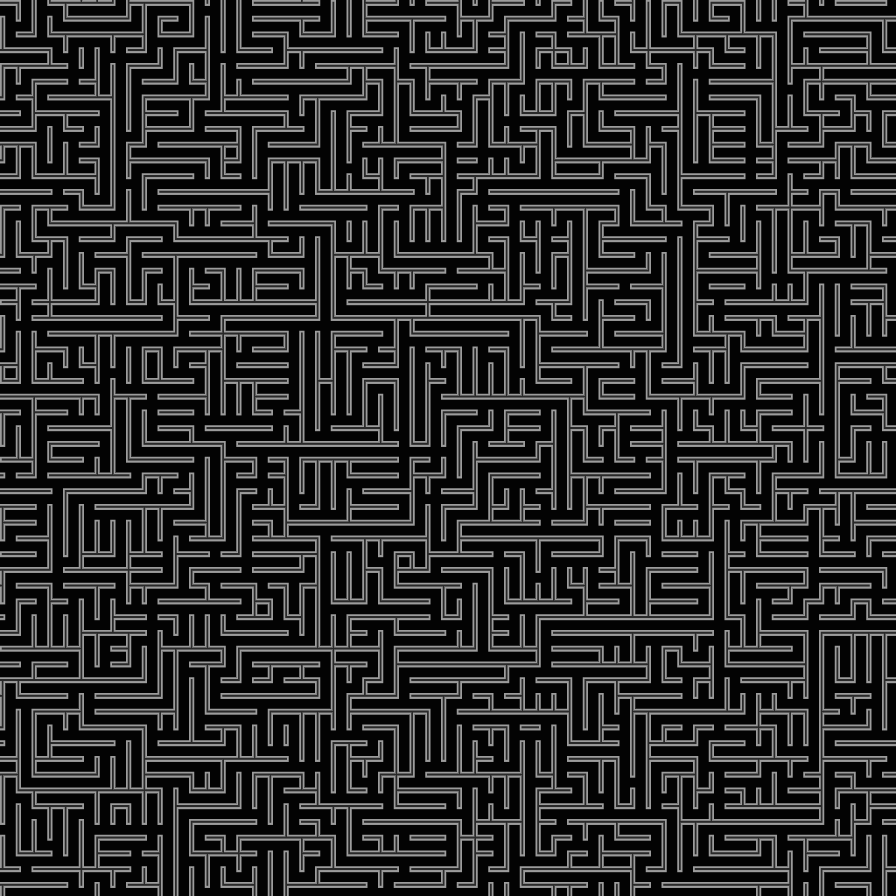
Write a WebGL 1 fragment shader that draws this pattern.

```glsl
precision highp float;
// Dense maze of thin grey outlined walls on black, grown on a square lattice.
uniform vec2 u_resolution;

const float UNITS = 512.0;  // canvas side in drawing units
const float PITCH = 9.0;    // lattice spacing in drawing units

float hash(vec2 p) {
  return fract(sin(dot(p, vec2(127.1, 311.7))) * 43758.547);
}

float cornerSlope(vec2 corner, vec2 p) {
  float angle = 6.2832 * hash(corner + 17.3);
  return dot(vec2(cos(angle), sin(angle)), p - corner);
}

float gradientNoise(vec2 p) {
  vec2 i = floor(p);
  vec2 f = p - i;
  vec2 s = f * f * f * (f * (f * 6.0 - 15.0) + 10.0);
  vec2 e = vec2(1.0, 0.0);
  return mix(mix(cornerSlope(i, p), cornerSlope(i + e.xy, p), s.x),
             mix(cornerSlope(i + e.yx, p), cornerSlope(i + e.xx, p), s.x), s.y);
}

// Direction in which a lattice node grows its wall; runs share one direction.
vec2 growth(vec2 node) {
  float lean = gradientNoise(node * vec2(0.31, 0.37) + 5.2);
  lean += 0.5 * (hash(node + 3.7) - 0.5);
  bool across = lean > -0.03;
  vec2 axis = across ? vec2(1.0, 0.0) : vec2(0.0, 1.0);
  float along = dot(node, axis);
  float lane = dot(node, axis.yx);
  float run = floor((along + 9.0 * hash(vec2(lane, 41.0))) / (across ? 6.0 : 4.0));
  return axis * (hash(vec2(run + 71.0 * axis.x, lane + 0.5)) < 0.5 ? -1.0 : 1.0);
}

// Share of a pixel of size w around p covered by the box from lo to hi.
float boxCoverage(vec2 p, vec2 lo, vec2 hi, vec2 w) {
  vec2 c = clamp((min(hi, p + 0.5 * w) - max(lo, p - 0.5 * w)) / w, 0.0, 1.0);
  return c.x * c.y;
}

void main() {
  vec2 w = UNITS / u_resolution;
  vec2 p = gl_FragCoord.xy * w - vec2(1.5, 6.3);
  vec2 node = floor(p / PITCH + 0.5);
  p -= node * PITCH;

  // Join the wall arms that meet at the nearest node.
  vec2 own = growth(node);
  float wall = 0.0;
  float core = 0.0;
  for (int i = 0; i < 4; i++) {
    float k = float(i) * 2.0;
    vec2 dir = i < 2 ? vec2(k - 1.0, 0.0) : vec2(0.0, k - 5.0);
    if (own == dir || growth(node + dir) == -dir) {
      vec2 back = min(dir, 0.0) * PITCH;
      vec2 ahead = max(dir, 0.0) * PITCH;
      wall = max(wall, boxCoverage(p, back - vec2(1.5, 1.7), ahead + vec2(1.5, 1.7), w));
      core = max(core, boxCoverage(p, back - vec2(0.5, 0.48), ahead + vec2(0.5, 0.7), w));
    }
  }

  // Grey outline around a dark core.
  float shade = mix(mix(0.01, 0.61, wall), 0.16, core);
  gl_FragColor = vec4(vec3(shade), 1.0);
}
```
